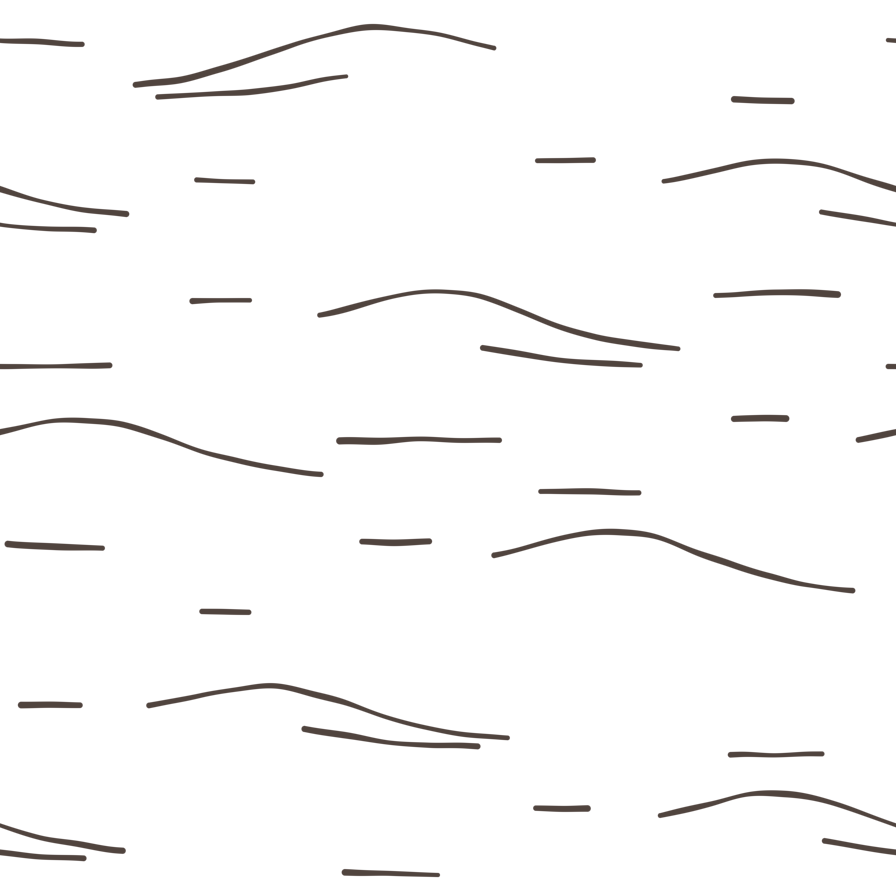
Write a Shadertoy shader that draws this pattern.

```glsl
// Scattered hand-drawn ink hills and short dashes on white paper.

const vec3 PAPER = vec3(1.0);
const vec3 INK = vec3(0.315, 0.265, 0.245);
const int ROWS = 7;
const int DASHES_PER_ROW = 3;

float hash(float n) {
    return fract(sin(n * 127.1 + 3.7) * 43758.5);
}

float randomRange(float seed, float low, float high) {
    return mix(low, high, hash(seed));
}

float noise(float x) {
    float cell = floor(x);
    float t = fract(x);
    return mix(hash(cell), hash(cell + 1.0), t * t * (3.0 - 2.0 * t));
}

// Shortest offset on a canvas that repeats in both directions
vec2 wrapOffset(vec2 offset) {
    return offset - floor(offset + 0.5);
}

// Distance to a pen stroke y = bump * exp(-(x / width)^2) + tilt * x
// over span.x..span.y, with an uneven, round-ended line
float stroke(vec2 p, vec2 span, float bump, float width, float tilt,
             float radius, float seed) {
    float x = clamp(p.x, span.x, span.y);
    float bell = bump * exp(-x * x / (width * width));
    float slope = tilt - 2.0 * x / (width * width) * bell;
    float wobble = 0.0025 * (noise(x * 24.0 + seed * 17.0) - 0.5);
    float rise = (p.y - bell - tilt * x - wobble) / sqrt(1.0 + slope * slope);
    float pen = radius * (0.7 + 0.6 * noise(x * 18.0 + seed * 31.0));
    return length(vec2(p.x - x, rise)) - pen;
}

// A ridge with one long side, and often a second line beneath it
float hill(vec2 p, float seed) {
    float facing = hash(seed) < 0.65 ? 1.0 : -1.0;
    vec2 q = vec2(p.x * facing + 0.06, p.y);
    float height = randomRange(seed + 1.0, 0.042, 0.06);
    float width = randomRange(seed + 2.0, 0.115, 0.15);
    float d = stroke(q, vec2(-0.14, 0.26), height, width, -0.06, 0.0029, seed);
    if (hash(seed + 3.0) < 0.8) {
        vec2 foot = vec2(0.13, randomRange(seed + 4.0, -0.022, -0.008));
        float reach = randomRange(seed + 5.0, 0.085, 0.11);
        d = min(d, stroke(q - foot, vec2(-reach, reach), -0.006, 0.08,
                          -0.11, 0.003, seed + 6.0));
    }
    return d;
}

// A short, nearly level line
float dash(vec2 p, float seed) {
    float t = hash(seed);
    float reach = mix(0.026, 0.09, t * t);
    float bump = randomRange(seed + 1.0, -0.002, 0.006);
    float tilt = randomRange(seed + 2.0, -0.05, 0.025);
    return stroke(p, vec2(-reach, reach), bump, 0.06, tilt, 0.0032, seed);
}

// Each row holds one hill, with dashes in the remaining gap
float landscape(vec2 uv) {
    float d = 1.0;
    for (int i = 0; i < ROWS; i++) {
        float seed = float(i) * 40.0 + 11.0;
        vec2 center = vec2(0.95 + 0.4 * float(i), (float(i) + 0.4) / float(ROWS));
        center += vec2(randomRange(seed, -0.03, 0.03),
                       randomRange(seed + 1.0, -0.014, 0.014));
        d = min(d, hill(wrapOffset(uv - center), seed + 2.0));

        for (int k = 0; k < DASHES_PER_ROW; k++) {
            float dashSeed = seed + 10.0 + 7.0 * float(k);
            if (hash(dashSeed) > 0.87) continue;
            float side = k == 1 ? -1.0 : 1.0;
            vec2 shift = vec2(0.31 + 0.19 * float(k),
                              side * randomRange(dashSeed + 1.0, 0.015, 0.045));
            d = min(d, dash(wrapOffset(uv - center - shift), dashSeed + 2.0));
        }
    }
    return d;
}

void mainImage(out vec4 fragColor, in vec2 fragCoord) {
    float pixel = 1.0 / iResolution.y;
    float d = landscape(fragCoord * pixel);
    float coverage = 1.0 - smoothstep(-0.8 * pixel, 0.8 * pixel, d);
    fragColor = vec4(mix(PAPER, INK, coverage), 1.0);
}
```
